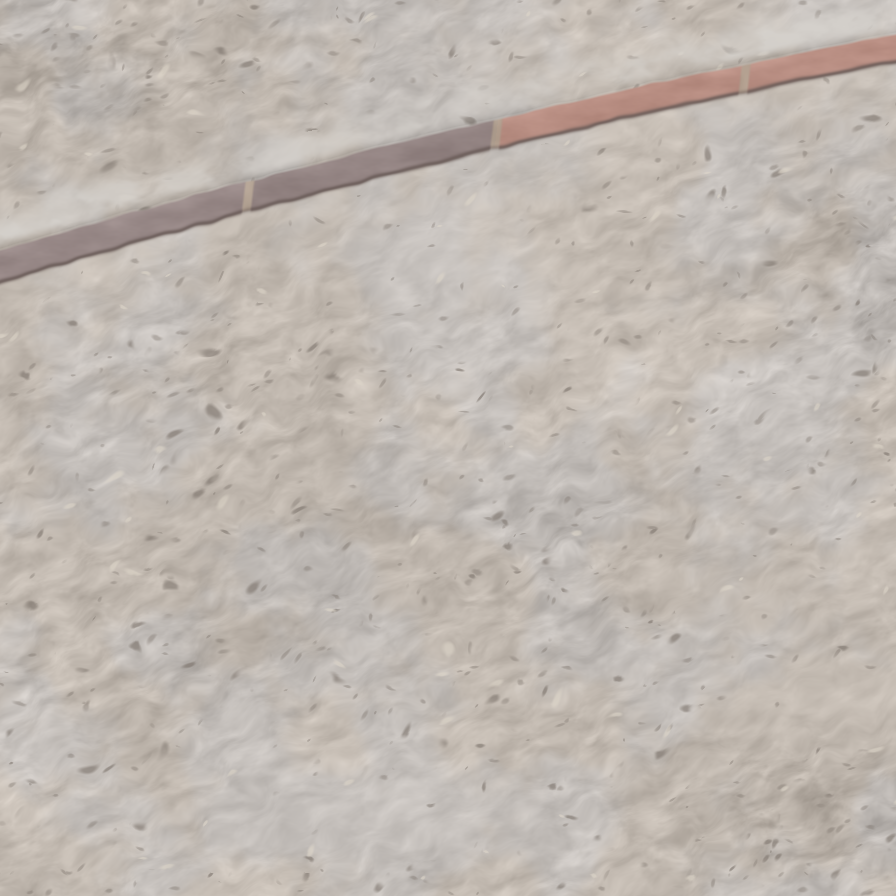
This texture is drawn by a Shadertoy shader. Its source:

```glsl
// Weathered concrete crossed by a shallow curved course of bricks.
// Warped, slanted value noise makes the grain; hashed cells scatter flecks;
// a parabola places the bricks and the pale mortar smeared above them.

const vec3 STONE = vec3(0.762, 0.728, 0.692);
const vec3 STONE_COOL = vec3(0.765, 0.745, 0.728);
const vec3 PIT = vec3(0.49, 0.455, 0.425);
const vec3 CHIP = vec3(0.87, 0.84, 0.79);
const vec3 MORTAR = vec3(0.835, 0.82, 0.80);
const vec3 BRICK_MAUVE = vec3(0.585, 0.525, 0.520);
const vec3 BRICK_RED = vec3(0.705, 0.540, 0.495);
const vec3 JOINT = vec3(0.69, 0.625, 0.56);
const vec3 GAP = vec3(0.40, 0.345, 0.33);
const float BRICK_LENGTH = 0.277;
const float GRAIN_ANGLE = 0.42;
const float GRAIN_SCALE = 46.0;
const float GRAIN_CONTRAST = 0.23;

float hash(vec2 cell) {
    uvec2 q = uvec2(ivec2(floor(cell)) + 4096);
    uint h = q.x * 1597334677u ^ q.y * 3812015801u;
    h = (h ^ (h >> 15)) * 2246822519u;
    h = (h ^ (h >> 13)) * 3266489917u;
    return float((h ^ (h >> 16)) >> 8) / 16777216.0;
}

float noise(vec2 p) {
    vec2 i = floor(p), f = fract(p);
    f = f * f * (3.0 - 2.0 * f);
    return mix(mix(hash(i), hash(i + vec2(1, 0)), f.x),
               mix(hash(i + vec2(0, 1)), hash(i + vec2(1, 1)), f.x), f.y);
}

float fbm(vec2 p) {
    float sum = 0.0, amp = 0.5;
    for (int i = 0; i < 4; i++) {
        sum += amp * noise(p);
        p = mat2(1.6, 1.2, -1.2, 1.6) * p + 17.3;
        amp *= 0.5;
    }
    return sum / 0.9375;
}

mat2 rotation(float a) {
    float c = cos(a), s = sin(a);
    return mat2(c, -s, s, c);
}

// Soft elliptical patch.
float blob(vec2 p, vec2 center, vec2 radius) {
    vec2 d = (p - center) / radius;
    return exp(-dot(d, d));
}

// Irregular slanted flecks, at most one per cell.
float flecks(vec2 p, float density, float seed) {
    float cover = 0.0;
    vec2 cell = floor(p);
    for (int y = -1; y <= 1; y++)
    for (int x = -1; x <= 1; x++) {
        vec2 id = cell + vec2(x, y);
        vec2 center = id + vec2(hash(id + seed), hash(id + seed + 51.0));
        float size = mix(0.16, 0.46, hash(id + seed + 97.0));
        float tilt = GRAIN_ANGLE + 1.6 * (hash(id + seed + 143.0) - 0.5);
        vec2 d = rotation(tilt) * (p - center) / (size * vec2(1.0, 0.45));
        float on = step(hash(id + seed + 211.0), density);
        cover = max(cover, on * (1.0 - smoothstep(0.35, 1.15, length(d))));
    }
    return cover;
}

vec3 concrete(vec2 p, float above) {
    // Broad worn and smooth areas.
    float worn = blob(p, vec2(0.06, 0.94), vec2(0.24, 0.07))
               + blob(p, vec2(1.02, 0.68), vec2(0.14, 0.13))
               + blob(p, vec2(0.94, 0.09), vec2(0.17, 0.07))
               + 0.6 * blob(p, vec2(0.62, 0.38), vec2(0.10, 0.08))
               + 0.5 * blob(p, vec2(0.22, 0.60), vec2(0.16, 0.08))
               + 0.4 * blob(p, vec2(0.12, 0.28), vec2(0.16, 0.07));
    float smoothArea = blob(p, vec2(0.96, 0.22), vec2(0.17, 0.04))
               + 0.7 * blob(p, vec2(0.51, 0.71), vec2(0.13, 0.05))
               + 0.6 * blob(p, vec2(0.83, 0.33), vec2(0.09, 0.05))
               + 0.5 * blob(p, vec2(0.42, 0.09), vec2(0.20, 0.05))
               + 0.7 * exp(-abs(above) / 0.045);
    float rough = clamp(0.6 + 0.65 * worn - 0.7 * smoothArea, 0.12, 1.3);

    // Slanted grain, bent by a slower noise.
    vec2 g = rotation(GRAIN_ANGLE) * p * vec2(1.0);
    vec2 bend = vec2(noise(p * 38.0), noise(p * 38.0 + 70.0)) - 0.5;
    vec2 q = (g + 0.016 * bend) * GRAIN_SCALE * vec2(0.8, 1.65);
    float grain = fbm(q) - 0.5;
    float fine = noise(q * 2.7 + 30.0) - 0.5;
    float broad = fbm(p * 7.0 + 9.0) - 0.5;

    vec3 col = mix(STONE, STONE_COOL, smoothstep(0.38, 0.66, fbm(p * 11.0 + 40.0)));
    col += broad * 0.07 + 0.018 * smoothArea - 0.034 * worn;
    col += (grain * GRAIN_CONTRAST + fine * 0.035) * (0.35 + 0.65 * rough);

    // Dark pits and sparse pale chips.
    vec2 ragged = p + 0.012 * bend + 0.008 * grain;
    float pits = flecks(ragged * 36.0, 0.22 * rough, 11.0);
    pits = max(pits, 0.65 * flecks(ragged * 62.0, 0.32 * rough, 307.0));
    float patchy = smoothstep(0.25, 0.65, noise(p * 58.0 + 5.0));
    col = mix(col, PIT, 0.62 * pits * patchy);
    col = mix(col, CHIP, 0.6 * flecks(ragged * 44.0, 0.045, 509.0));
    return col;
}

void mainImage(out vec4 fragColor, in vec2 fragCoord) {
    vec2 p = fragCoord / iResolution.xy;
    float soft = max(1.0 / iResolution.y, 0.0018);
    float wobble = 0.003 * (noise(p * 55.0) - 0.5);

    // Distance above the lower edge of the brick course.
    float rise = p.y - (0.685 + 0.300 * p.x - 0.054 * p.x * p.x) + wobble;
    float width = 0.035 - 0.005 * p.x;
    float over = rise - width;
    vec3 col = concrete(p, rise);

    // Broken mortar film above the bricks, thickest near both ends.
    float film = smoothstep(0.002, 0.015, over)
               * (1.0 - smoothstep(0.025, 0.058, over + 0.025 * (noise(p * 28.0) - 0.5)));
    float thick = blob(p, vec2(0.03, 0.755), vec2(0.09, 0.04))
                + 0.75 * blob(p, vec2(0.86, 0.955), vec2(0.11, 0.04));
    float broken = smoothstep(0.32, 0.68, fbm(p * vec2(24.0, 42.0) + 3.0));
    col = mix(col, MORTAR, film * clamp(0.15 + 0.5 * broken + 0.6 * thick, 0.0, 0.95));
    col *= 1.0 - 0.09 * exp(-abs(over - 0.003) / 0.004);

    // Individual bricks and their slightly slanted joints.
    float along = (p.x - 0.12 * (rise - 0.5 * width)) / BRICK_LENGTH;
    float id = floor(along);
    float jointDist = abs(along - floor(along + 0.5)) * BRICK_LENGTH;
    vec3 brick = mix(BRICK_MAUVE, BRICK_RED, step(2.0, id));
    brick += 0.035 * (hash(vec2(id, 8.0)) - 0.5);
    brick += 0.09 * (fbm(p * vec2(30.0, 75.0)) - 0.5);
    brick += 0.025 * smoothstep(0.6, 1.0, rise / width);
    float joint = (1.0 - smoothstep(0.003, 0.007, jointDist)) * step(0.5, along);
    brick = mix(brick, JOINT + 0.1 * (noise(p * 90.0) - 0.5), 0.9 * joint);

    float course = smoothstep(-soft, soft, rise) * (1.0 - smoothstep(-soft, soft, over));
    col = mix(col, brick, course);
    float gap = exp(-pow((rise - 0.0005) / 0.0028, 2.0));
    col = mix(col, GAP, gap * (0.8 - 0.4 * joint));

    fragColor = vec4(clamp(col, 0.0, 1.0), 1.0);
}
```
